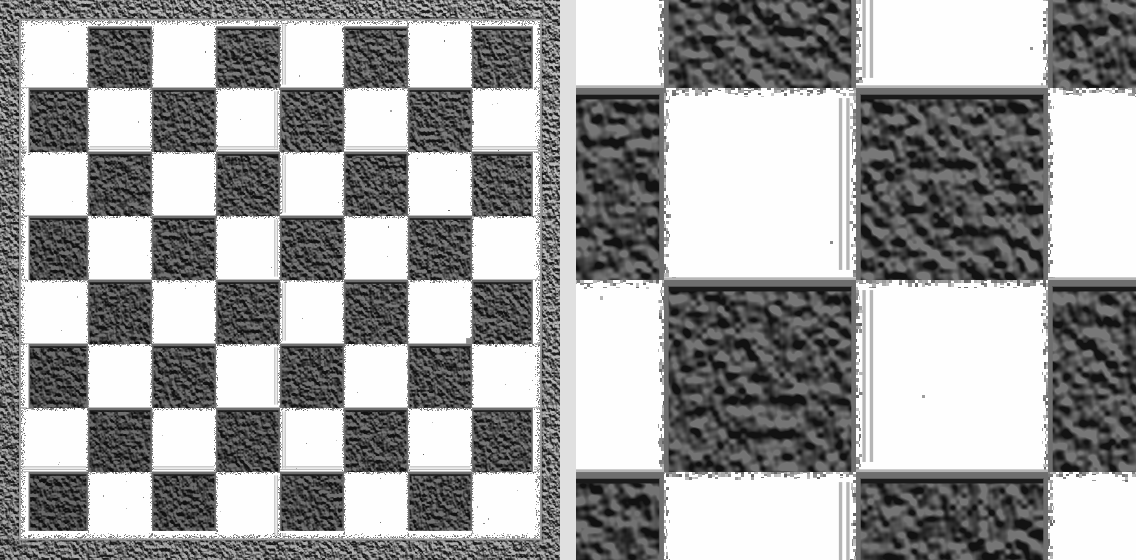
Left, the full canvas; right, a detail of the centre.
Write a WebGL 1 fragment shader that draws this pattern.

```glsl
precision highp float;

uniform vec2 u_resolution;

// Layout, in canvas units
const float CELLS = 8.0;
const float PITCH = 0.1143;
const vec2 BOARD_LO = vec2(0.0355, 0.0365);
const vec2 BOARD_HI = vec2(0.966, 0.965);
const vec2 PLAY_LO = vec2(0.051, 0.052);
const vec2 PLAY_HI = vec2(0.9515, 0.953);

// Line widths
const float FRAME_HALF = 0.0016;
const float BEVEL_TOP = 0.0040;
const float BEVEL_SIDE = 0.0028;
const float SHADOW_TOP = 0.0068;
const float GROOVE_HALF = 0.0010;
const float SPECKLE_REACH = 0.0060;
const float FRAME_REACH = 0.0120;

// Tones
const float WHITE = 0.995;
const float GROOVE_GRAY = 0.71;
const float FRAME_GRAY = 0.60;
const float BEVEL_GRAY = 0.43;
const float SHADOW_GRAY = 0.10;
const float LEATHER_MID = 0.29;
const float LEATHER_MIN = 0.07;
const float LEATHER_MAX = 0.47;

// Texture and wear
const float GRAIN_SCALE = 150.0;
const float GRAIN_RELIEF = 1.05;
const vec2 GRAIN_LIGHT = vec2(0.18, 0.48);
const float SPECKLE_SCALE = 512.0;
const vec2 CHIPPED_CELL = vec2(6.0, 3.0);
const float CHIP_SIZE = 0.0105;

float hash(vec2 p) {
  vec3 q = fract(p.xyx * 0.1031);
  q += dot(q, q.yzx + 33.33);
  return fract((q.x + q.y) * q.z);
}

float noise(vec2 p) {
  vec2 i = floor(p);
  vec2 f = fract(p);
  f = f * f * (3.0 - 2.0 * f);
  float low = mix(hash(i), hash(i + vec2(1.0, 0.0)), f.x);
  float high = mix(hash(i + vec2(0.0, 1.0)), hash(i + 1.0), f.x);
  return mix(low, high, f.y);
}

float grainHeight(vec2 p) {
  return 0.7 * noise(p) + 0.3 * noise(p * 2.03 + 17.0);
}

// Embossed grain lit from above, dimmer low and to the left
float leather(vec2 p, float scale) {
  vec2 q = p * scale;
  float slope = grainHeight(q) - grainHeight(q + GRAIN_LIGHT);
  float light = 0.86 + 0.12 * p.x + 0.14 * p.y;
  float tone = LEATHER_MID + GRAIN_RELIEF * slope;
  return clamp(tone, LEATHER_MIN, LEATHER_MAX) * light;
}

// Positive inside the rectangle
float insideDistance(vec2 p, vec2 lo, vec2 hi) {
  vec2 d = min(p - lo, hi - p);
  return min(d.x, d.y);
}

float cover(float d, float px) {
  return clamp(d / px + 0.5, 0.0, 1.0);
}

float grooves(float d, float px) {
  float inner = cover(GROOVE_HALF - abs(d - 0.0092), px);
  return max(inner, cover(GROOVE_HALF - abs(d - 0.0048), px));
}

float whiteSquare(vec2 p, vec2 id, vec2 lo, vec2 hi, float rim, float px) {
  vec2 a = p - lo;
  vec2 b = hi - p;

  // Ragged speckle along the top, the sides and the frame
  vec2 speck = floor(p * SPECKLE_SCALE);
  float edge = min(b.y, min(a.x, b.x) * 1.4);
  float density = 0.65 * (1.0 - smoothstep(0.0, SPECKLE_REACH, edge));
  density = max(density, 0.5 * (1.0 - smoothstep(0.003, FRAME_REACH, rim)));
  float speckled = step(hash(speck), density);
  float tone = mix(WHITE, 0.38 + 0.4 * hash(speck + 71.0), speckled);

  // Double grooves beside the centre column line and under two rows
  float spanY = cover(min(a.y, b.y) - 0.006, px);
  float spanX = cover(min(a.x, b.x) - 0.003, px);
  float line = 0.0;
  if (id.x == 3.0) line = grooves(b.x, px) * spanY;
  if (id.x == 4.0) line = grooves(a.x, px) * spanY;
  if (id.y == 1.0 || id.y == 6.0) line = max(line, grooves(a.y, px) * spanX);
  line = max(line, cover(0.0016 - a.y, px));
  tone = mix(tone, GROOVE_GRAY, line);

  float chip = cover(CHIP_SIZE - max(b.x, a.y), px);
  return id == CHIPPED_CELL ? mix(tone, 0.55, chip) : tone;
}

float darkSquare(vec2 p, vec2 lo, vec2 hi, float px) {
  float top = hi.y - p.y;
  float side = min(p.x - lo.x, hi.x - p.x);
  float tone = mix(leather(p, GRAIN_SCALE), SHADOW_GRAY, cover(SHADOW_TOP - top, px));
  return mix(tone, BEVEL_GRAY, cover(max(BEVEL_TOP - top, BEVEL_SIDE - side), px));
}

void main() {
  float size = min(u_resolution.x, u_resolution.y);
  vec2 p = (gl_FragCoord.xy - 0.5 * u_resolution) / size + 0.5;
  float px = 1.0 / size;
  float rim = insideDistance(p, BOARD_LO, BOARD_HI);

  // Cell under this point; outer cells reach into the margin
  vec2 id = clamp(floor((p - 0.5) / PITCH + 0.5 * CELLS), 0.0, CELLS - 1.0);
  vec2 lo = 0.5 + (id - 0.5 * CELLS) * PITCH;
  vec2 hi = lo + PITCH;
  vec2 wideLo = mix(lo, BOARD_LO, step(id, vec2(0.5)));
  vec2 wideHi = mix(hi, BOARD_HI, step(vec2(CELLS - 1.5), id));

  float board = whiteSquare(p, id, wideLo, wideHi, rim, px);
  if (mod(id.x + id.y, 2.0) < 0.5) {
    vec2 darkLo = max(lo, PLAY_LO);
    vec2 darkHi = min(hi, PLAY_HI);
    float margin = mix(WHITE, board, step(rim, FRAME_REACH));
    float inside = cover(insideDistance(p, darkLo, darkHi), px);
    board = mix(margin, darkSquare(p, darkLo, darkHi, px), inside);
  }

  // Leather surround and the frame line
  float surround = 0.84 * leather(p + 3.0, GRAIN_SCALE * 1.2);
  surround *= mix(0.6, 1.0, smoothstep(0.0, 0.005, -rim));
  float tone = mix(surround, board, cover(rim, px));
  tone = mix(tone, FRAME_GRAY, cover(FRAME_HALF - abs(rim), px));
  gl_FragColor = vec4(vec3(tone), 1.0);
}
```
